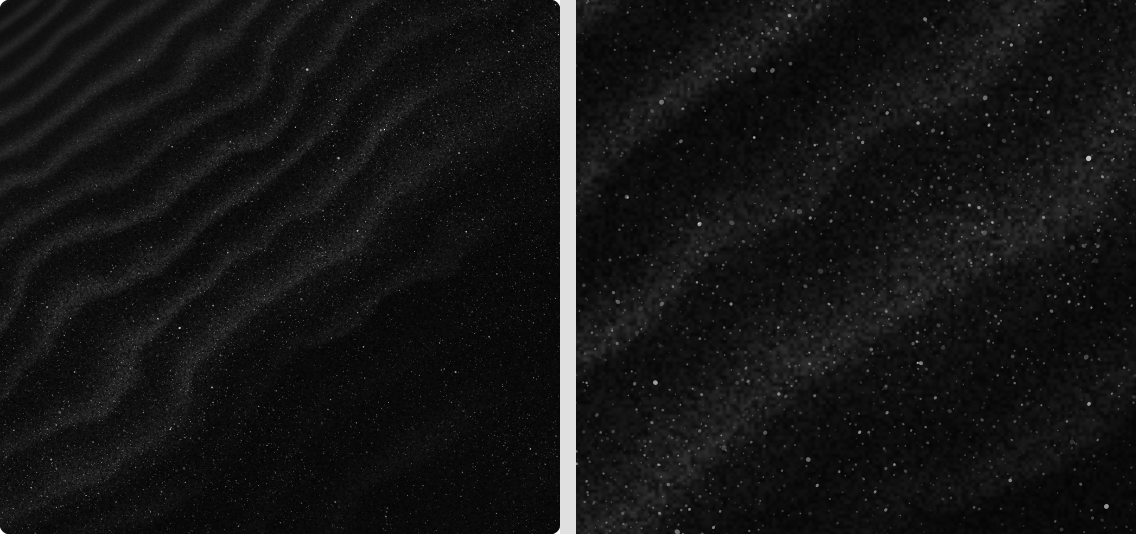
Left, the full canvas; right, a detail of the centre.
This texture is drawn by a Shadertoy shader. Its source:

```glsl
// Black sand dunes with wind ripples, fine grain and glinting specks.

vec3 hash3(vec2 p) {
    vec3 q = fract(p.xyx * vec3(0.1031, 0.1030, 0.0973));
    q += dot(q, q.yxz + 33.33);
    return fract((q.xxy + q.yzz) * q.zyx);
}

float noise(vec2 p) {
    vec2 i = floor(p), f = fract(p);
    f = f * f * (3.0 - 2.0 * f);
    return mix(mix(hash3(i).x, hash3(i + vec2(1, 0)).x, f.x),
               mix(hash3(i + vec2(0, 1)).x, hash3(i + vec2(1, 1)).x, f.x), f.y);
}

float fbm(vec2 p) {
    return 0.6 * noise(p) + 0.27 * noise(p * 2.1 + 7.3) + 0.13 * noise(p * 4.3 + 19.1);
}

// Soft rise on the windward side, quick drop behind the crest
float crestProfile(float f, float crest) {
    float rise = smoothstep(0.0, crest, f);
    return rise * rise * rise * (1.0 - smoothstep(crest, 1.0, f));
}

// Scattered specks, from many faint ones to a few larger bright ones
float glints(vec2 p, float density, float pixel) {
    float sum = 0.0, cells = 215.0, chance = 0.26;
    for (int i = 0; i < 4; i++) {
        vec2 q = mat2(0.8, 0.6, -0.6, 0.8) * p * cells + float(i) * 37.0;
        vec3 h = hash3(floor(q));
        vec3 k = hash3(floor(q) + 311.0);
        float radius = mix(0.09, 0.2, k.x * k.x);
        float edge = 0.65 * pixel * cells;
        vec2 offset = fract(q) - 0.5 - 0.45 * (h.xy - 0.5);
        float dist = length(offset * vec2(0.8 + 0.5 * k.z, 1.0));
        float speck = 1.0 - smoothstep(radius - edge, radius + edge, dist);
        float power = mix(0.1, 0.36 + 0.14 * float(i), k.y * k.y);
        sum += speck * power * step(h.z, chance * density);
        cells *= 0.75;
        chance *= 0.4;
    }
    return sum;
}

void mainImage(out vec4 fragColor, in vec2 fragCoord) {
    float pixel = 1.0 / iResolution.y;
    vec2 p = fragCoord * pixel;
    vec2 size = iResolution.xy * pixel;

    // Axes along and across the ripples; depth grows toward the lower right
    float along = dot(p, vec2(0.8, 0.6));
    float depth = dot(p - vec2(0.0, 1.0), vec2(0.6, -0.8));
    float bend = fbm(vec2(along * 3.8, depth * 3.0) + 4.7) - 0.5;
    float across = depth + bend * mix(0.08, 0.2, smoothstep(0.0, 0.5, depth));

    // Ripples widen with depth and fade in patches
    float phase = 10.0 * log(1.0 + 2.5 * max(across, -0.2));
    float near = smoothstep(0.1, 0.8, depth);
    float ripple = crestProfile(fract(phase), mix(0.66, 0.84, near));
    float patches = smoothstep(0.25, 0.75, noise(vec2(along * 4.0, depth * 8.0) + 31.0));
    float strength = mix(1.0, 0.25 + 0.65 * patches, near);
    strength *= 1.0 - 0.7 * smoothstep(0.65, 1.1, depth);
    strength *= 1.0 - 0.5 * smoothstep(0.65, 1.0, p.x);

    // Wide main dune face ending in a dark lee side
    float dune = smoothstep(0.56, 0.8, across) * (1.0 - smoothstep(0.8, 0.86, across));
    float light = mix(0.064, 0.035, smoothstep(0.1, 1.0, depth));
    light += 0.08 * ripple * strength + 0.024 * dune;
    light *= 0.87 + 0.26 * fbm(p * 5.0 + 11.0);

    // Fine grain, softer in the far corner
    float sharpness = smoothstep(0.0, 0.55, depth);
    float grain = 0.65 * noise(p * 450.0) + 0.35 * noise(p * 260.0 + 53.0);
    light *= 1.0 + mix(0.3, 1.35, sharpness) * (grain - 0.5);

    // Glints gather on lit slopes and in loose drifts
    float drift = smoothstep(0.25, 0.75, fbm(p * 4.0 + 71.0));
    float density = mix(0.1, 1.0, sharpness) * (0.3 + 0.6 * drift + 0.7 * ripple * strength + 0.5 * dune);
    light += glints(p, density, pixel) * mix(0.3, 0.95, sharpness);

    // Rounded white corners
    vec2 corner = abs(p - 0.5 * size) - 0.5 * size + 0.019;
    float outside = length(max(corner, 0.0)) - 0.019;
    vec3 color = mix(vec3(light), vec3(1.0), smoothstep(-0.2 * pixel, 1.2 * pixel, outside));
    fragColor = vec4(clamp(color, 0.0, 1.0), 1.0);
}
```
